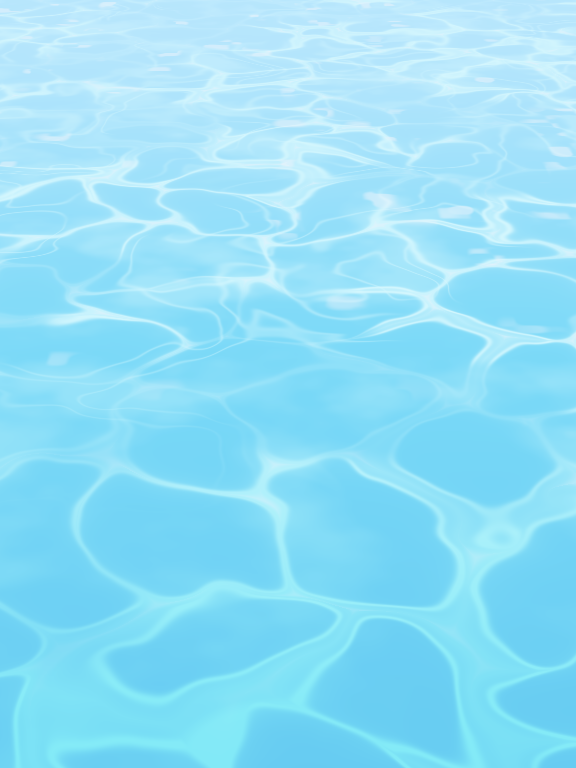
A Shadertoy shader for this texture:

```glsl
const vec3 DEEP_WATER = vec3(0.395, 0.792, 0.945);
const vec3 MID_WATER  = vec3(0.475, 0.850, 0.970);
const vec3 FAR_WATER  = vec3(0.715, 0.900, 0.990);
const vec3 NEAR_LIGHT = vec3(0.520, 0.925, 0.970);
const vec3 FAR_LIGHT  = vec3(0.840, 0.970, 0.995);
const vec3 SPARKLE    = vec3(0.900, 0.950, 0.985);
const float HORIZON      = 1.35;   // height of the vanishing line
const float DEPTH_SCALE  = 1.9;    // stretch of the surface along depth
const float CELL_FREQ    = 4.1;    // caustic cells per surface unit
const float LINE_WIDTH   = 0.017;
const float RIBBON_WIDTH = 0.085;
const float CORNER_SHARP = 15.0;   // higher gives tighter junctions

vec2 hash2(vec2 p) {
    vec3 q = fract(p.xyx * vec3(0.1031, 0.1030, 0.0973));
    q += dot(q, q.yzx + 33.33);
    return fract((q.xx + q.yz) * q.zy);
}

float noise(vec2 p) {
    vec2 i = floor(p), f = fract(p);
    f = f * f * f * (f * (f * 6.0 - 15.0) + 10.0);
    float low  = mix(hash2(i).x, hash2(i + vec2(1, 0)).x, f.x);
    float high = mix(hash2(i + vec2(0, 1)).x, hash2(i + vec2(1, 1)).x, f.x);
    return mix(low, high, f.y);
}

float fbm(vec2 p) {
    float sum = 0.0, amp = 0.53;
    for (int i = 0; i < 4; i++) {
        sum += amp * noise(p);
        p = mat2(1.6, 1.2, -1.2, 1.6) * p + 7.3;
        amp *= 0.5;
    }
    return sum;
}

vec2 warp(vec2 p) {
    vec2 broad = vec2(noise(p * 1.3 + 3.1), noise(p * 1.3 + 41.7)) - 0.5;
    vec2 fine  = vec2(noise(p * 3.4 + 17.0), noise(p * 3.4 + 63.0)) - 0.5;
    return p + 0.60 * broad + 0.14 * fine;
}

// Smoothed distance to the cell border; negative where borders meet
float cellBorder(vec2 p) {
    vec2 cell = floor(p), f = fract(p), nearCell = vec2(0), nearPoint = vec2(0);
    float best = 9.0;
    for (int y = -1; y <= 1; y++)
    for (int x = -1; x <= 1; x++) {
        vec2 g = vec2(x, y);
        vec2 r = g + 0.1 + 0.8 * hash2(cell + g) - f;
        if (dot(r, r) < best) { best = dot(r, r); nearCell = g; nearPoint = r; }
    }
    float sum = 0.0;
    for (int y = -2; y <= 2; y++)
    for (int x = -2; x <= 2; x++) {
        if (x == 0 && y == 0) continue;
        vec2 g = nearCell + vec2(x, y);
        vec2 r = g + 0.1 + 0.8 * hash2(cell + g) - f;
        float d = dot(0.5 * (r + nearPoint), normalize(r - nearPoint));
        sum += exp(-CORNER_SHARP * d);
    }
    return -log(sum) / CORNER_SHARP;
}

float glowLine(float d, float width) {
    return exp(-d * d / (width * width));
}

void mainImage(out vec4 fragColor, in vec2 fragCoord) {
    float height = fragCoord.y / iResolution.y;
    float across = (fragCoord.x - 0.5 * iResolution.x) / iResolution.y;

    // Project the canvas onto the water surface
    float depth = 1.0 / (HORIZON - height);
    vec2 surface = CELL_FREQ * depth * vec2(across, DEPTH_SCALE);
    float footprint = CELL_FREQ * DEPTH_SCALE * depth * depth / iResolution.y;
    vec2 p = warp(surface);

    // Water body with soft cloudy light
    vec3 color = mix(DEEP_WATER, MID_WATER, smoothstep(-0.1, 0.6, height));
    color = mix(color, FAR_WATER, smoothstep(0.48, 1.0, height));
    vec3 light = mix(NEAR_LIGHT, FAR_LIGHT, smoothstep(0.0, 0.62, height));
    float cloud = smoothstep(0.48, 0.80, fbm(surface * 1.1 + 9.0));
    color = mix(color, light, 0.34 * cloud);

    // Main caustic net: lines that open into pale ribbons
    float border = cellBorder(p);
    float d = max(border, 0.0);
    float strength = mix(0.28, 1.0, smoothstep(0.28, 0.58, noise(surface * 0.9 + 23.0)));
    float ribbon = RIBBON_WIDTH * smoothstep(0.52, 0.85, noise(surface * 1.4 + 52.0));
    float width = LINE_WIDTH + 0.45 * footprint;
    float thinning = sqrt(LINE_WIDTH / width);
    float rim = glowLine(d - ribbon, width) * thinning;
    float fill = 1.0 - smoothstep(ribbon - width, ribbon + width, d);
    fill *= smoothstep(0.0, 0.03, ribbon);
    float halo = exp(-d / 0.075);
    float net = strength * (0.70 * rim + 0.36 * fill + 0.26 * halo);
    color = mix(color, light, clamp(net, 0.0, 0.95));

    // Thin closed loops reflected by distant ripples
    float ripple = noise(p * vec2(1.3, 1.0) + 81.0) + 0.25 * noise(p * 2.7);
    float loopWidth = 0.013 + 0.45 * footprint;
    float loops = glowLine(ripple - 0.50, loopWidth) + glowLine(ripple - 0.74, loopWidth);
    loops *= smoothstep(0.38, 0.66, noise(surface * 0.8 + 5.0));
    loops *= smoothstep(0.30, 0.62, height) * sqrt(0.013 / loopWidth);
    color = mix(color, light, 0.55 * clamp(loops, 0.0, 1.0));

    // Bright junctions and scattered glints
    float junction = smoothstep(0.005, 0.05, -border) * strength;
    float glint = smoothstep(0.76, 0.92, noise(surface * vec2(2.6, 2.1) + 30.0));
    glint *= smoothstep(0.35, 0.70, height) * smoothstep(0.45, 0.70, noise(surface * 6.0));
    float shine = 0.50 * junction * smoothstep(0.0, 0.5, height) + 0.6 * glint;
    color = mix(color, SPARKLE, clamp(shine, 0.0, 0.8));

    fragColor = vec4(color, 1.0);
}
```
